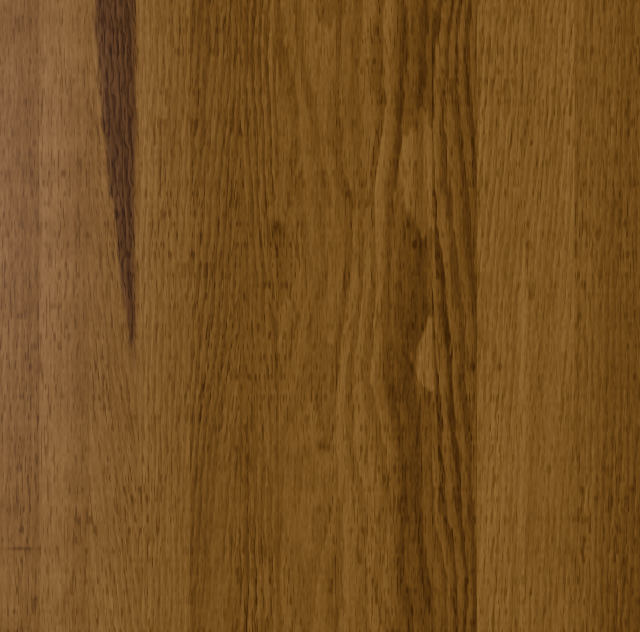
A Shadertoy shader for this texture:

```glsl
// Oiled wooden panel: upright glued staves with varied grain, dark heartwood and a soft sheen.

const int STAVES = 12;
const float EDGES[13] = float[13](-0.01, 0.061, 0.139, 0.217, 0.297, 0.375, 0.435,
                                  0.525, 0.675, 0.745, 0.898, 0.970, 1.01);
// Per stave: base tone, ring contrast
const vec2 TONES[12] = vec2[12](
    vec2(0.56, 0.10), vec2(0.66, 0.05), vec2(0.68, 0.15), vec2(0.74, 0.15),
    vec2(0.56, 0.20), vec2(0.58, 0.27), vec2(0.64, 0.18), vec2(0.62, 0.27),
    vec2(0.45, 0.34), vec2(0.80, 0.18), vec2(0.64, 0.18), vec2(0.50, 0.22));
// Per stave: rings per canvas width, lean of the grain, warp of the rings
const vec3 GRAINS[12] = vec3[12](
    vec3(95.0, 0.01, 0.02), vec3(70.0, 0.00, 0.02), vec3(95.0, -0.09, 0.02),
    vec3(98.0, 0.02, 0.02), vec3(92.0, 0.08, 0.03), vec3(82.0, -0.03, 0.05),
    vec3(26.0, 0.02, 0.27), vec3(26.0, 0.01, 0.15), vec3(50.0, -0.04, 0.07),
    vec3(98.0, 0.06, 0.02), vec3(90.0, 0.03, 0.02), vec3(85.0, 0.02, 0.02));

float hash(vec2 p) {
    vec3 q = fract(p.xyx * 0.1031);
    q += dot(q, q.yzx + 33.33);
    return fract((q.x + q.y) * q.z);
}

float noise(vec2 p) {
    vec2 i = floor(p), f = fract(p);
    f = f * f * (3.0 - 2.0 * f);
    return mix(mix(hash(i), hash(i + vec2(1, 0)), f.x),
               mix(hash(i + vec2(0, 1)), hash(i + vec2(1, 1)), f.x), f.y);
}

float fbm(vec2 p) {
    return 0.6 * noise(p) + 0.27 * noise(p * 2.1 + 17.0) + 0.13 * noise(p * 4.3 + 41.0);
}

// Slow rise to dark latewood, then a quick fall
float ringProfile(float phase, float start) {
    float s = fract(phase);
    return smoothstep(start, 0.8, s) * (1.0 - smoothstep(0.8, 1.0, s));
}

// Pointed upright patch with a ragged outline
float leaf(vec2 p, vec2 center, vec2 size) {
    vec2 d = (p - center) / size;
    float ragged = 1.1 * (fbm(p * vec2(38.0, 15.0)) - 0.5) + 0.25 * (noise(p * vec2(260.0, 30.0)) - 0.5);
    return 1.0 - smoothstep(0.75, 1.0, abs(d.x) + d.y * d.y + ragged);
}

float knot(vec2 p, vec2 center, float radius) {
    vec2 d = (p - center) / radius;
    return exp(-dot(d, d));
}

float staveTone(vec2 p, vec2 tone, vec3 grain, float seed) {
    float swirl = fbm(vec2(p.x * 7.0, p.y * 2.2) + seed * 13.7) - 0.5;
    float across = p.x - grain.y * p.y + grain.z * swirl;
    float wide = 1.0 - smoothstep(40.0, 70.0, grain.x);
    // Fibres fray the ring borders
    float fray = 0.45 * noise(p * vec2(320.0, 45.0)) + 0.3 * noise(p * vec2(60.0, 14.0));
    float phase = across * grain.x + mix(1.0, 0.55, wide) * fray;
    float ring = ringProfile(phase, mix(0.05, 0.2, wide));
    float fineRing = ringProfile(phase * 3.0, 0.1) - 0.4;
    float strength = 0.3 + 1.4 * noise(vec2(across * 18.0, p.y * 2.5) + seed);
    float drift = fbm(vec2(across * 22.0, p.y * 1.3) + seed * 5.1) - 0.5;
    return tone.x - tone.y * strength * (ring - 0.42) - 0.07 * wide * fineRing + 0.3 * drift;
}

// Fine fibres and short dark pores that follow the lean
float fibres(vec2 p, float lean) {
    float u = p.x - lean * p.y + 0.004 * noise(p * 6.0);
    float fibre = noise(vec2(u * 400.0, p.y * 24.0)) - 0.5;
    float fuzz = noise(vec2(u * 500.0, p.y * 150.0)) - 0.5;
    float pore = smoothstep(0.58, 0.9, noise(vec2(u * 440.0, p.y * 62.0) + 70.0));
    float patches = 0.4 + 1.2 * noise(vec2(u * 50.0, p.y * 5.0));
    return 0.15 * fibre + 0.17 * fuzz - 0.22 * patches * (pore - 0.2);
}

vec3 woodColor(float tone) {
    vec3 dark = vec3(0.25, 0.14, 0.025), brown = vec3(0.42, 0.27, 0.08);
    vec3 honey = vec3(0.55, 0.395, 0.185);
    return mix(mix(dark, brown, clamp(tone * 2.0, 0.0, 1.0)), honey,
               clamp(tone * 2.0 - 1.0, 0.0, 1.0));
}

void mainImage(out vec4 fragColor, in vec2 fragCoord) {
    vec2 p = fragCoord / iResolution.xy;
    float blur = 0.8 / iResolution.x;
    float tone = 0.0, seam = 0.0;

    // Staves, side by side
    for (int i = 0; i < STAVES; i++) {
        float cover = smoothstep(-blur, blur, p.x - EDGES[i])
                    - smoothstep(-blur, blur, p.x - EDGES[i + 1]);
        seam = max(seam, 1.0 - smoothstep(0.0, 0.0025, abs(p.x - EDGES[i])));
        if (cover > 0.0) {
            float t = staveTone(p, TONES[i], GRAINS[i], float(i) + 1.0);
            tone += cover * (t + fibres(p, GRAINS[i].y));
        }
    }
    tone -= 0.05 * seam;

    // Heartwood band and the pale islands beside it
    float wander = 0.07 * (fbm(vec2(p.x * 4.0, p.y * 5.0) + 3.0) - 0.5);
    float heart = smoothstep(0.595, 0.635, p.x + wander) * (1.0 - smoothstep(0.673, 0.677, p.x));
    tone -= 0.32 * heart;
    float island = max(leaf(p, vec2(0.660, 0.73), vec2(0.038, 0.12)),
                       leaf(p, vec2(0.673, 0.44), vec2(0.027, 0.062)));
    island *= 1.0 - smoothstep(0.674, 0.684, p.x);
    tone += 0.36 * island;

    // Pale streak, small knots, cross flecks and a short check
    float streak = exp(-pow((p.x - 0.815 - 0.004 * noise(vec2(p.y * 6.0))) / 0.005, 2.0));
    tone += 0.2 * streak * (1.0 - smoothstep(0.5, 0.66, p.y));
    tone -= 0.35 * knot(p, vec2(0.505, 0.295), 0.010) + 0.3 * knot(p, vec2(0.435, 0.64), 0.012);
    float leftSide = 1.0 - smoothstep(0.13, 0.22, p.x);
    tone += 0.2 * leftSide * (fbm(p * vec2(9.0, 26.0)) - 0.5);
    tone -= 0.3 * exp(-pow((p.x - 0.03) / 0.022, 2.0) - pow((p.y - 0.132) / 0.003, 2.0));
    tone -= 0.1 * smoothstep(0.5, 1.2, p.x) * (1.0 - p.y);

    // Dark wedge tapering downward
    float depth = (1.0 - p.y) / 0.64;
    float wedgeLeft = 0.146 + 0.071 * pow(depth, 1.4);
    float wedge = smoothstep(-0.004, 0.008, p.x - wedgeLeft + 0.008 * (noise(p * vec2(300.0, 40.0)) - 0.5))
                * (1.0 - smoothstep(0.207, 0.218, p.x + 0.004 * noise(p * 20.0)));
    float wedgeLines = ringProfile((p.x + 0.03 * p.y) * 110.0 + noise(p * vec2(200.0, 50.0)), 0.1);
    tone -= wedge * (0.1 + 0.35 * wedgeLines);
    vec3 color = woodColor(tone) * mix(vec3(1.0), vec3(0.75, 0.70, 0.78), wedge);

    // Cool sheen from the left
    vec2 fromLight = p - vec2(-0.02, 0.68);
    float sheen = exp(-18.0 * fromLight.x * fromLight.x - 1.8 * fromLight.y * fromLight.y);
    color += vec3(0.085, 0.085, 0.15) * sheen;
    fragColor = vec4(color, 1.0);
}
```
